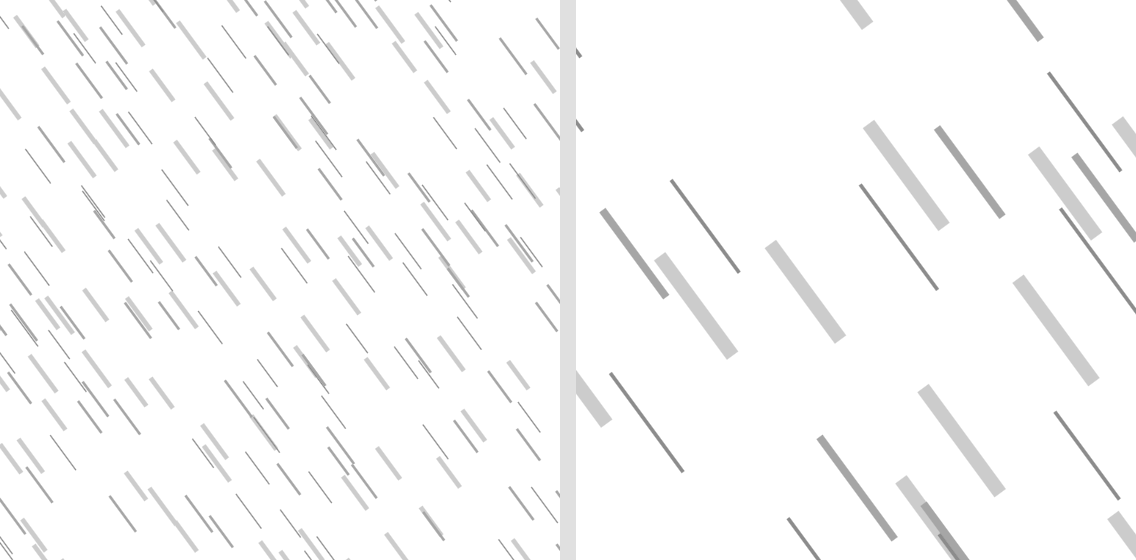
Left: the whole. Right: its middle third, enlarged.
A Shadertoy shader for this pattern:

```glsl
// Slanted streaks scattered on white: broad pale bars, medium grey bars and
// fine dark lines. Each kind is a layer of jittered grid cells, thinned out by
// gradient noise, and every streak is an area-filtered rotated rectangle.

const vec3 PAPER = vec3(1.0);
const vec3 PALE_GREY = vec3(0.80);
const vec3 MID_GREY = vec3(0.65);
const vec3 DARK_GREY = vec3(0.55);

const vec2 SLANT = vec2(0.592, -0.806);      // unit direction of all streaks
const vec2 LENGTH_RANGE = vec2(0.061, 0.082);
const float CELLS = 11.0;                    // grid cells per canvas height

// Three random values in 0..1 from a lattice point and a seed.
vec3 hash3(vec2 cell, float seed) {
    vec3 p = fract(vec3(cell, seed) * vec3(0.1031, 0.1030, 0.0973));
    p += dot(p, p.yxz + 33.33);
    return fract((p.xxy + p.yxx) * p.zyx);
}

// Dot product of a random lattice gradient with the offset to p.
float gradientAt(vec2 corner, vec2 p, float seed) {
    float angle = 6.2832 * hash3(corner, seed).x;
    return dot(vec2(cos(angle), sin(angle)), p - corner);
}

float gradientNoise(vec2 p, float seed) {
    vec2 i = floor(p), f = p - i;
    vec2 u = f * f * f * (f * (f * 6.0 - 15.0) + 10.0);
    vec2 e = vec2(1.0, 0.0);
    return mix(mix(gradientAt(i, p, seed), gradientAt(i + e.xy, p, seed), u.x),
               mix(gradientAt(i + e.yx, p, seed), gradientAt(i + e.xx, p, seed), u.x), u.y);
}

// Share of a filter span centred on x that lies within -halfSize..halfSize.
float spanCoverage(float x, float halfSize, float blur) {
    vec2 edges = clamp(vec2(x + halfSize, x - halfSize) / blur + 0.5, 0.0, 1.0);
    return edges.x - edges.y;
}

// Coverage of a square-ended streak centred on the origin.
float streak(vec2 p, vec2 halfSize, float blur) {
    float along = dot(p, SLANT);
    float across = dot(p, vec2(-SLANT.y, SLANT.x));
    return spanCoverage(along, halfSize.x, blur) * spanCoverage(across, halfSize.y, blur);
}

// Coverage of one layer of streaks; density is the mean fill of the cells.
float streakLayer(vec2 uv, float width, float density, float seed, float blur) {
    vec2 home = floor(uv * CELLS);
    float coverage = 0.0;
    for (int y = -1; y <= 1; y++) {
        for (int x = -1; x <= 1; x++) {
            vec2 cell = home + vec2(x, y);
            vec3 place = hash3(cell, seed);
            float chance = hash3(cell, seed + 17.0).y;
            float fill = density + 0.5 * gradientNoise((cell + 0.5) * 0.37, 5.0);
            if (chance < fill) {
                vec2 centre = (cell + place.xy) / CELLS;
                float len = mix(LENGTH_RANGE.x, LENGTH_RANGE.y, place.z);
                coverage = max(coverage, streak(uv - centre, 0.5 * vec2(len, width), blur));
            }
        }
    }
    return coverage;
}

void mainImage(out vec4 fragColor, in vec2 fragCoord) {
    vec2 uv = fragCoord / iResolution.y;
    float blur = 1.2 / iResolution.y;

    // Broad bars lie lowest, fine lines on top.
    vec3 color = PAPER;
    color = mix(color, PALE_GREY, streakLayer(uv, 0.0084, 0.62, 41.0, blur));
    color = mix(color, MID_GREY, streakLayer(uv, 0.0046, 0.54, 83.0, blur));
    color = mix(color, DARK_GREY, streakLayer(uv, 0.0022, 0.54, 127.0, blur));
    fragColor = vec4(color, 1.0);
}
```
